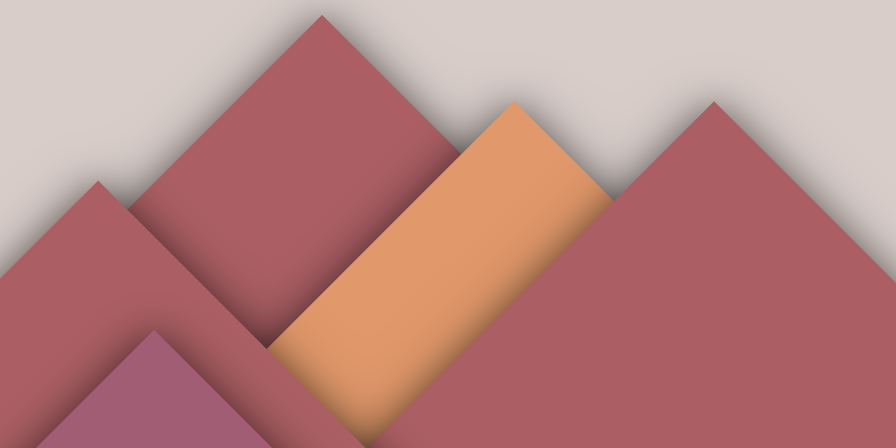
Write a WebGL 2 fragment shader that draws this background.

```glsl
#version 300 es
precision highp float;

uniform vec2 u_resolution;
out vec4 fragColor;

// Distances inward from the two 45 degree slopes below a peak
vec2 slopeDistances(vec2 p, vec2 peak) {
    vec2 d = p - peak;
    return vec2(d.x - d.y, -d.x - d.y) * 0.70711;
}

// Blurred coverage of the corner: product of two soft steps
float softCorner(vec2 slopes, float blur) {
    vec2 s = 1.0 / (1.0 + exp(-1.702 * slopes / blur));
    return s.x * s.y;
}

// Lay one mountain and its soft shadow over the colour below
vec3 addMountain(vec3 below, vec2 p, vec2 peak, vec3 paint) {
    vec2 slopes = slopeDistances(p, peak);
    vec3 shaded = below * (1.0 - 0.6 * softCorner(slopes, 0.047));
    float pixel = 1.0 / u_resolution.y;
    float cover = clamp(min(slopes.x, slopes.y) / pixel + 0.5, 0.0, 1.0);
    return mix(shaded, paint, cover);
}

void main() {
    // Height spans 0 to 1, width spans 0 to 2
    vec2 p = gl_FragCoord.xy / u_resolution * vec2(2.0, 1.0);

    vec3 rose = vec3(0.671, 0.373, 0.392);
    vec3 orange = vec3(0.882, 0.596, 0.416);
    vec3 plum = vec3(0.627, 0.365, 0.451);

    // Peaks and paints, from back to front
    vec2 peaks[5] = vec2[5](
        vec2(0.719, 0.967), vec2(1.148, 0.774), vec2(1.594, 0.774),
        vec2(0.219, 0.597), vec2(0.344, 0.264));
    vec3 paints[5] = vec3[5](rose, orange, rose, rose, plum);

    // Pale sky
    vec3 color = vec3(0.847, 0.804, 0.788);
    for (int i = 0; i < 5; i++) {
        color = addMountain(color, p, peaks[i], paints[i]);
    }
    fragColor = vec4(color, 1.0);
}
```
